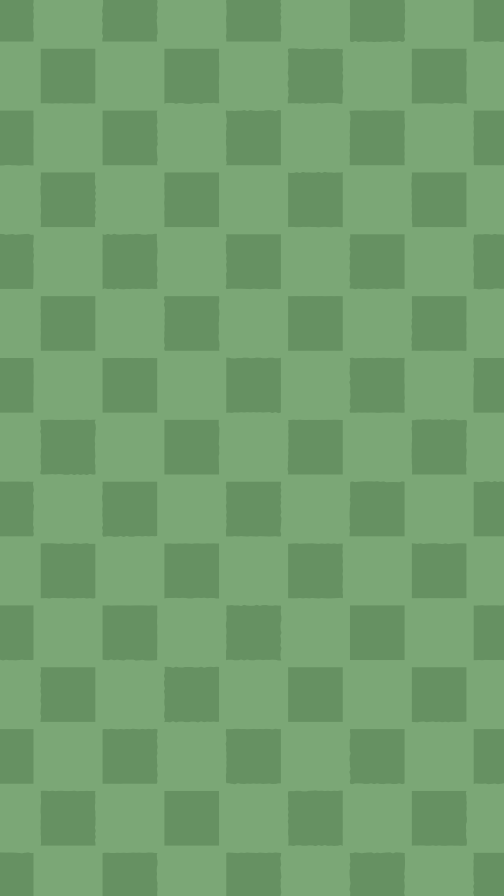
This pattern is drawn by a WebGL 2 fragment shader. Its source:

```glsl
#version 300 es
precision highp float;
// Green checkerboard of spaced dark squares with faintly ragged edges.

uniform vec2 u_resolution;
out vec4 outColor;

// Lengths are fractions of the canvas width.
const vec3 LIGHT_GREEN = vec3(0.484, 0.654, 0.464);
const vec3 DARK_GREEN = vec3(0.400, 0.570, 0.384);
const float PITCH = 0.12272;              // distance between cell centres
const float HALF_SIDE = 0.0542;           // half the side of a dark square
const vec2 ORIGIN = vec2(0.2577, 0.0315); // centre of one dark square
const float TOOTH = 0.0062;               // length of one edge ripple
const float RAGGED = 0.0022;              // greatest edge displacement

float hash(vec3 p) {
    p = fract(p * vec3(0.1031, 0.1030, 0.0973));
    p += dot(p, p.yzx + 33.33);
    return fract((p.x + p.y) * p.z);
}

// Displacement along one side; some sides stay almost straight.
float edgeRipple(float along, vec2 cell, float side) {
    float t = along / TOOTH + 64.0;
    float seed = side * 128.0;
    vec3 key = vec3(cell + 64.0, seed);
    float strength = smoothstep(0.3, 0.9, hash(key + 7.0));
    vec3 toothKey = key + vec3(0.0, 0.0, floor(t));
    float a = hash(toothKey);
    float b = hash(toothKey + vec3(0.0, 0.0, 1.0));
    return RAGGED * strength * (mix(a, b, smoothstep(0.0, 1.0, fract(t))) - 0.5);
}

void main() {
    float pixel = 1.0 / u_resolution.x;
    vec2 p = gl_FragCoord.xy * pixel - ORIGIN;

    // Nearest cell, and the position within it
    vec2 cell = floor(p / PITCH + 0.5);
    vec2 q = p - cell * PITCH;

    // Signed distance to each pair of sides, roughened per side
    vec2 side = step(0.0, q);
    vec2 ripple = vec2(edgeRipple(q.y, cell, 1.0 + side.x),
                       edgeRipple(q.x, cell, 3.0 + side.y));
    vec2 d = abs(q) - HALF_SIDE - ripple;

    // Smooth coverage, kept on alternate cells
    vec2 cover = clamp(0.5 - d / pixel, 0.0, 1.0);
    float isDark = 1.0 - mod(cell.x + cell.y, 2.0);
    outColor = vec4(mix(LIGHT_GREEN, DARK_GREEN, cover.x * cover.y * isDark), 1.0);
}
```
